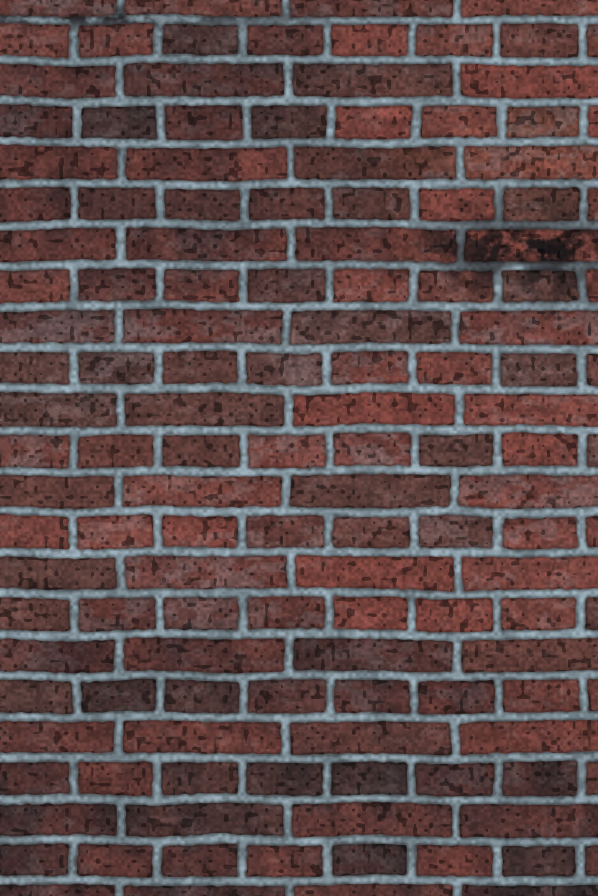
Give the GLSL for this texture, as a WebGL 1 fragment shader.

```glsl
precision highp float;
// Weathered brick wall in English bond: courses of long stretchers alternate
// with courses of short headers, set in pale blue-grey mortar. Rounded-box
// distances shape the bricks; layered noise adds soot, salt bloom and decay.
uniform vec2 u_resolution;

const float COURSES = 21.85;      // courses over the canvas height
const float FIRST_COURSE = 0.516; // part of the top course cut off
const float HEADER = 2.065;       // brick pitches, in course heights
const float STRETCHER = 4.11;
const float JOINT = 0.108;        // half the mortar width

const vec3 BRICK_RED = vec3(0.47, 0.26, 0.235);
const vec3 BRICK_BROWN = vec3(0.34, 0.235, 0.22);
const vec3 BRICK_ORANGE = vec3(0.51, 0.29, 0.23);
const vec3 SOOT = vec3(0.145, 0.125, 0.135);
const vec3 BLOOM = vec3(0.54, 0.45, 0.45);
const vec3 MORTAR_LIGHT = vec3(0.55, 0.62, 0.66);
const vec3 MORTAR_DARK = vec3(0.33, 0.37, 0.39);

float hash(vec2 p) {
  vec3 q = fract(p.xyx * vec3(0.1031, 0.1030, 0.0973));
  q += dot(q, q.yzx + 33.33);
  return fract((q.x + q.y) * q.z);
}

float noise(vec2 p) {
  vec2 i = floor(p), f = fract(p);
  f = f * f * (3.0 - 2.0 * f);
  return mix(mix(hash(i), hash(i + vec2(1.0, 0.0)), f.x),
             mix(hash(i + vec2(0.0, 1.0)), hash(i + vec2(1.0, 1.0)), f.x), f.y);
}

float fbm(vec2 p) {
  float sum = 0.0, amp = 0.533;
  for (int i = 0; i < 4; i++) {
    sum += amp * noise(p);
    p = mat2(1.6, 1.2, -1.2, 1.6) * p + 17.3;
    amp *= 0.5;
  }
  return sum;
}

float roundBox(vec2 p, vec2 halfSize, float radius) {
  vec2 q = abs(p) - halfSize + radius;
  return length(max(q, 0.0)) + min(max(q.x, q.y), 0.0) - radius;
}

// Soft elliptical spot: 1 at the centre, falling to 0
float spot(vec2 p, vec2 centre, vec2 size) {
  vec2 d = (p - centre) / size;
  return exp(-dot(d, d));
}

// Large stains: sooty upper left and lower wall, cleaner middle
float sootField(vec2 w) {
  float s = 0.85 * spot(w, vec2(2.0, 4.8), vec2(7.5, 2.6));
  s += 0.65 * smoothstep(14.5, 19.5, w.y);
  s += 0.35 * spot(w, vec2(6.0, 1.2), vec2(9.0, 1.5));
  return s + 0.45 * spot(w, vec2(5.0, 16.0), vec2(5.0, 1.0));
}

vec3 brickColor(vec2 w, vec2 local, vec2 id, float edge, float decay) {
  float tint = hash(id + 3.7), age = hash(id + 41.2);
  vec3 color = mix(BRICK_BROWN, BRICK_RED, smoothstep(0.0, 0.6, tint));
  float warm = spot(w, vec2(13.5, 2.6), vec2(5.0, 2.5));
  color = mix(color, BRICK_ORANGE, warm * smoothstep(0.3, 0.8, age));
  color *= 0.8 + 0.4 * fbm(w * vec2(1.8, 4.0) + id * 7.0);

  // Salt bloom and flaked patches, stronger on some bricks
  float flakes = smoothstep(0.52, 0.68, fbm(w * vec2(2.4, 4.2) + 60.0) + 0.16 * (age - 0.5));
  float haze = smoothstep(0.35, 0.75, fbm(w * 0.65 + 12.0));
  color = mix(color, BLOOM, 0.5 * flakes * (0.3 + 0.7 * age) + 0.25 * haze * age);

  // Soot gathers in streaks and along the upper edge
  float streak = fbm(w * vec2(1.5, 0.7) + 25.0);
  float dirt = sootField(w) * (0.35 + 0.9 * streak) + 0.45 * (age - 0.65);
  dirt += 0.28 * smoothstep(0.1, -0.4, local.y) * (streak - 0.2);
  color = mix(color, SOOT, clamp(dirt, 0.0, 0.88));
  color = mix(color, SOOT * 0.7, decay * smoothstep(0.3, 0.6, fbm(w * 3.0)));

  // Grain, pits, and darker worn rim
  color *= 0.82 + 0.36 * noise(w * 13.0);
  color *= 1.0 - 0.4 * smoothstep(0.7, 0.85, noise(w * 8.0 + 80.0));
  return color * mix(0.78, 1.0, smoothstep(0.0, 0.09, -edge));
}

vec3 mortarColor(vec2 w, float edge, float decay) {
  float stain = fbm(w * vec2(1.7, 2.6) + 5.0);
  float core = smoothstep(0.0, 0.09, edge);
  float light = core * 0.75 + 0.95 * (stain - 0.35) - 0.22 * sootField(w);
  vec3 color = mix(MORTAR_DARK, MORTAR_LIGHT, clamp(light, 0.0, 1.0));
  color *= 0.84 + 0.32 * noise(w * 11.0 + 31.0);
  float grime = spot(w, vec2(2.5, 0.4), vec2(5.0, 0.3)) * smoothstep(0.3, 0.55, stain);
  return mix(color, SOOT * 0.7, clamp(0.75 * decay + 0.85 * grime, 0.0, 0.95));
}

void main() {
  // Wall space in course heights, measured from the upper left
  vec2 w = vec2(gl_FragCoord.x, u_resolution.y - gl_FragCoord.y) * COURSES / u_resolution.y;
  float pixel = COURSES / u_resolution.y;
  vec2 wobble = vec2(noise(w * 0.8), noise(w * 0.55 + 9.0)) - 0.5;
  vec2 rough = vec2(noise(w * 6.0), noise(w * 6.0 + 50.0)) - 0.5;
  vec2 q = w + vec2(0.0, FIRST_COURSE) + 0.1 * wobble + 0.045 * rough;

  // Brick cell: even courses are stretchers, odd courses headers
  float course = floor(q.y);
  float isHeader = mod(course, 2.0);
  float pitch = mix(STRETCHER, HEADER, isHeader);
  float shift = mix(2.93, 1.85, isHeader) + 0.12 * (hash(vec2(course, 8.0)) - 0.5);
  float along = (q.x - shift) / pitch;
  vec2 id = vec2(floor(along) + 20.0, course + 10.0);
  vec2 local = vec2((fract(along) - 0.5) * pitch, fract(q.y) - 0.5);
  float gap = JOINT + 0.025 * (hash(id + 70.0) - 0.5);
  float edge = roundBox(local, vec2(0.5 * pitch, 0.5) - gap, 0.07);

  // Crumbling blackened area at the right
  float decay = spot(w, vec2(13.0, 6.2), vec2(2.9, 1.0)) * smoothstep(0.2, 0.55, fbm(w * 1.2));
  float mortar = smoothstep(-0.5, 0.5, edge / (pixel + 0.02));
  vec3 color = mix(brickColor(w, local, id, edge, decay), mortarColor(w, edge, decay), mortar);
  gl_FragColor = vec4(color, 1.0);
}
```
